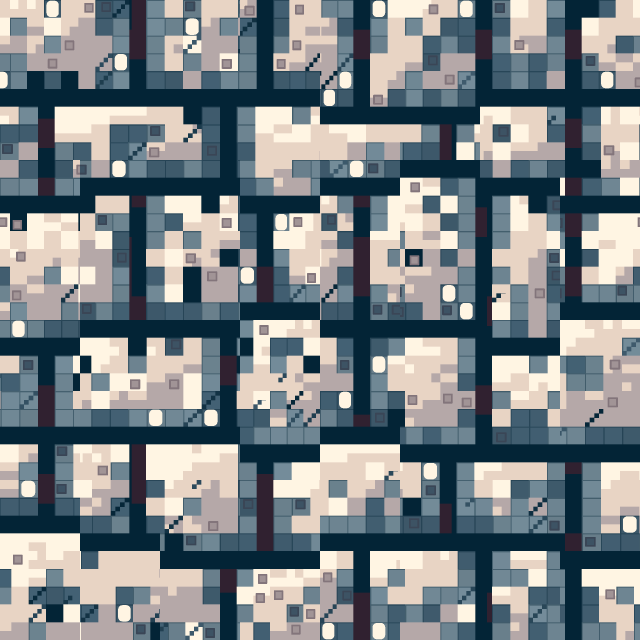
A WebGL 1 fragment shader for this texture:

```glsl
precision highp float;
// Weathered blocky stone wall: six uneven courses of mottled bricks in dark mortar.

uniform vec2 u_resolution;

const float CELLS = 36.0;        // blocks across and down
const float JOINT = 0.94;        // width of upright joints, in blocks
const vec3 MORTAR = vec3(0.01, 0.14, 0.21);
const vec3 RUST   = vec3(0.19, 0.13, 0.19);
const vec3 CREAM  = vec3(1.00, 0.96, 0.89);
const vec3 PEACH  = vec3(0.91, 0.83, 0.77);
const vec3 MAUVE  = vec3(0.71, 0.66, 0.66);
const vec3 SLATE  = vec3(0.43, 0.52, 0.57);
const vec3 TEAL   = vec3(0.25, 0.36, 0.43);

float hash(vec2 p) {
  return fract(sin(dot(p, vec2(127.1, 311.7))) * 43758.5);
}

float roundBox(vec2 p, vec2 size, float radius) {
  vec2 d = abs(p) - size + radius;
  return length(max(d, 0.0)) + min(max(d.x, d.y), 0.0) - radius;
}

// Top of the mortar line above a course, stepping up or down by one block.
float seam(float i, float x) {
  float base = i < 0.5 ? -2.0 : i < 1.5 ? 5.0 : i < 2.5 ? 10.0 :
               i < 3.5 ? 18.0 : i < 4.5 ? 24.0 : i < 5.5 ? 30.0 : 37.0;
  float h = hash(vec2(floor(x / 4.5) + 3.0, i * 7.0));
  return base + step(0.8, h) - step(h, 0.17);
}

// Centres of the upright joints in a course.
vec4 joints(float row) {
  if (row < 0.5 || abs(row - 2.0) < 0.5) return vec4(7.75, 14.9, 20.35, 27.2);
  if (row < 1.5) return vec4(2.6, 12.85, 25.2, 32.25);
  if (row < 3.5) return vec4(2.6, 12.85, 20.35, 27.2);
  if (row < 4.5) return vec4(2.6, 7.75, 14.9, 25.2);
  return vec4(12.85, 20.35, 27.2, 32.25);
}

// Joints to the left and right of x, wrapping round the tile.
vec2 brickSpan(float x, vec4 j, float last) {
  vec2 s = vec2(last - CELLS, j.x);
  if (x > j.x) s = j.xy;
  if (x > j.y) s = j.yz;
  if (x > j.z) s = j.zw;
  if (x > j.w) s = vec2(j.w, last);
  if (x > last) s = vec2(last, j.x + CELLS);
  return s;
}

// q: blocks from the brick's top left; size: its blocks; seed: brick identity.
vec3 stone(vec2 q, vec2 size, vec2 seed) {
  vec2 cell = floor(q), f = fract(q);
  vec2 key = cell + seed * 13.0;
  float pick = hash(key), kind = hash(key + 41.3), mark = hash(key + 87.9);
  float wear = 0.13 + 0.2 * hash(seed + 5.7);

  // Lit face falls from cream to mauve in half-block steps.
  vec2 halfCell = floor(q * 2.0);
  float fall = dot((halfCell * 0.5 + 0.25) / size, vec2(0.42, 0.6));
  fall += 0.22 * (hash(floor(halfCell * vec2(0.5, 1.0)) + seed * 9.0) - 0.5);
  vec3 col = fall < 0.26 ? CREAM : fall < 0.56 ? PEACH : MAUVE;

  // Shaded sides and base, pale top, scattered worn blocks.
  bool base = cell.y > size.y - 1.5;
  float shade = wear;
  if (cell.y < 0.5) shade = 0.1;
  if (cell.x < 0.5) shade = 0.68;
  if (cell.x > size.x - 1.5) shade = 0.8;
  if (base) shade = 0.86;
  bool shaded = pick < shade;
  if (shaded) {
    col = kind < (base ? 0.48 : 0.63) ? SLATE : TEAL;
    col *= 0.94 + 0.12 * mark;
    if (min(f.x, f.y) < 0.06) col = mix(col, MORTAR, 0.4);
  } else if (kind < 0.13) {
    col = CREAM;
  }
  if (pick > 0.975) col = MORTAR;

  // Chips, pebbles and short stepped cracks.
  vec2 at = f - 0.35 - 0.3 * vec2(kind, pick);
  if (mark < 0.10) {
    float chip = roundBox(at, vec2(0.28), 0.04);
    if (chip < 0.0) col = mix(shaded ? TEAL : MAUVE, RUST, chip < -0.1 ? 0.15 : 0.38);
  } else if (mark < 0.15 && shaded) {
    if (roundBox(f - 0.5, vec2(0.36, 0.46), 0.25) < 0.0) col = CREAM;
  } else if (mark > 0.91 && fall > 0.45) {
    float stair = floor(f.x * 4.0) * 0.25;
    if (abs(1.0 - f.y - stair - 0.12) < 0.13) col = mix(TEAL, MORTAR, kind);
  }
  return col;
}

// p is in blocks from the top left of the canvas.
vec3 wall(vec2 p) {
  float row = 0.0;
  for (int i = 1; i < 6; i++) row += step(seam(float(i), p.x) + 0.5, p.y);
  float top = seam(row, p.x) + 1.0, bottom = seam(row + 1.0, p.x);
  if (p.y < top || p.y > bottom) return MORTAR;

  float last = abs(row - 3.0) < 0.5 ? 27.2 : 32.25;
  vec2 span = brickSpan(p.x, joints(row), last);
  float left = span.x + 0.5 * JOINT, right = span.y - 0.5 * JOINT;
  if (p.x < left || p.x > right) {
    float stain = hash(vec2(floor(p.x * 0.5 + 0.3), floor(p.y * 0.6)) + 19.0);
    return stain < 0.34 ? RUST : MORTAR;
  }
  float count = floor(right - left + 0.5);
  vec2 q = vec2((p.x - left) / (right - left) * count, p.y - top);
  return stone(q, vec2(count, bottom - top), vec2(floor(mod(span.x + 0.01, CELLS)), row + 1.0));
}

void main() {
  // Average a 3 by 3 grid of samples to smooth the edges.
  vec3 sum = vec3(0.0);
  for (int i = 0; i < 9; i++) {
    vec2 offset = (vec2(mod(float(i), 3.0), floor(float(i) / 3.0)) - 1.0) / 3.0;
    vec2 uv = (gl_FragCoord.xy + offset) / u_resolution;
    sum += wall(vec2(uv.x, 1.0 - uv.y) * CELLS);
  }
  gl_FragColor = vec4(sum / 9.0, 1.0);
}
```
